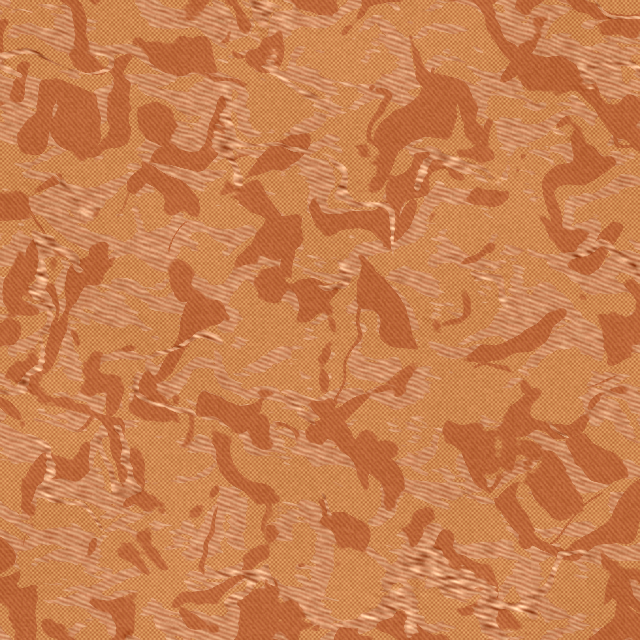
Write a Shadertoy shader that draws this texture.

```glsl
#define WEAVE_COUNT 150.0
#define RUST_LEVEL 0.19
#define PINK_LEVEL 0.135
#define EDGE 0.014
#define RIBBON_WIDTH 0.022
#define CREASE_WIDTH 0.035
#define CREASE_RELIEF 0.50
#define GRAIN 0.05

const float TAU = 6.2831853;

const vec3 GOLD_DARK  = vec3(0.74, 0.42, 0.23);
const vec3 GOLD_LIGHT = vec3(0.88, 0.64, 0.39);
const vec3 PINK_DARK  = vec3(0.75, 0.44, 0.28);
const vec3 PINK_LIGHT = vec3(0.88, 0.66, 0.49);
const vec3 RUST_DARK  = vec3(0.70, 0.35, 0.19);
const vec3 RUST_LIGHT = vec3(0.77, 0.45, 0.25);

vec2 hash2(vec2 p) {
    vec3 q = fract(p.xyx * vec3(0.1031, 0.1030, 0.0973));
    q += dot(q, q.yzx + 33.33);
    return fract((q.xx + q.yz) * q.zy);
}

float cornerSlope(vec2 cell, vec2 offset) {
    return dot(hash2(cell) * 2.0 - 1.0, offset);
}

// Gradient noise, centred on zero
float noise(vec2 p) {
    vec2 i = floor(p), f = fract(p);
    vec2 u = f * f * f * (f * (f * 6.0 - 15.0) + 10.0);
    vec2 e = vec2(1.0, 0.0);
    float low  = mix(cornerSlope(i, f), cornerSlope(i + e, f - e), u.x);
    float high = mix(cornerSlope(i + e.yx, f - e.yx), cornerSlope(i + e.xx, f - e.xx), u.x);
    return mix(low, high, u.y);
}

// Noise stretched along a direction
float streak(vec2 p, float angle, vec2 frequency) {
    float c = cos(angle), s = sin(angle);
    return noise(vec2(c * p.x + s * p.y, c * p.y - s * p.x) * frequency + 40.0);
}

float above(float value, float level) {
    return smoothstep(level - EDGE, level + EDGE, value);
}

// Thin wandering line along the zero contour of a field
float vein(float field, float width) {
    return 1.0 - smoothstep(width * 0.6, width, abs(field));
}

float thread(vec2 p, vec2 frequency) {
    return sin(TAU * dot(p, frequency));
}

void mainImage(out vec4 fragColor, in vec2 fragCoord) {
    vec2 uv = fragCoord / iResolution.y;
    vec2 warp = vec2(noise(uv * 11.0 + 7.0), noise(uv * 11.0 + 61.0));
    vec2 p = uv + 0.07 * warp;
    float ragged = streak(uv, -0.15, vec2(48.0, 160.0));
    float detail = noise(uv * 38.0 + 15.0);

    // Angular rust patches and ribbons
    float patches = max(streak(p, 0.78, vec2(9.0, 19.0)),
                        streak(p + 5.0, -0.85, vec2(8.0, 17.0)));
    float rust = above(patches + 0.13 * detail + 0.04 * ragged, RUST_LEVEL);
    float ribbonField = streak(p + 11.0, 0.5, vec2(5.0, 8.0)) + 0.04 * detail;
    float ribbonMask = above(noise(p * 7.0 + 23.0), 0.11);
    rust = max(rust, vein(ribbonField, RIBBON_WIDTH) * ribbonMask);

    // Ragged pink slivers
    float slivers = max(streak(p + 17.0, 0.42, vec2(9.0, 27.0)),
                        streak(p + 29.0, -0.50, vec2(8.0, 25.0)));
    float pink = above(slivers + 0.16 * ragged + 0.12 * detail, PINK_LEVEL);

    // Raised creases running mostly down to the right
    float creaseField = streak(p + 37.0, -0.55, vec2(4.0, 9.0)) + 0.05 * detail;
    float creaseMask = smoothstep(0.02, 0.16, noise(p * 6.0 + 71.0));
    float crease = exp(-pow(creaseField / CREASE_WIDTH, 2.0)) * creaseMask;
    pink = max(pink, smoothstep(0.35, 0.55, crease + 0.3 * ragged));
    rust *= 1.0 - smoothstep(0.4, 0.6, crease + 0.5 * ragged);

    // Plain weave, shallow floats and diagonal twill
    float fade = 1.0 - smoothstep(0.35, 0.5, WEAVE_COUNT / iResolution.y);
    float plain = fade * thread(uv, vec2(WEAVE_COUNT, 0.0)) * thread(uv, vec2(0.0, WEAVE_COUNT));
    float floats = fade * thread(uv + 0.003 * detail, WEAVE_COUNT * vec2(0.33, 0.87));
    float twill = fade * thread(uv, WEAVE_COUNT * vec2(0.85, 0.75));

    vec3 gold = mix(GOLD_DARK, GOLD_LIGHT, 0.5 + 0.5 * plain);
    vec3 rose = mix(PINK_DARK, PINK_LIGHT, 0.5 + 0.34 * floats + 0.6 * ragged);
    vec3 brick = mix(RUST_DARK, RUST_LIGHT, 0.5 + 0.4 * twill);
    vec3 color = mix(mix(gold, rose, pink), brick, rust);

    // Crease highlights, shadows and yarn grain
    float relief = streak(uv + 3.0, -0.2, vec2(42.0, 135.0));
    color += CREASE_RELIEF * crease * relief * vec3(0.8, 1.0, 0.95);
    color += 0.10 * pink * (1.0 - rust) * relief;
    float yarn = hash2(floor(uv * WEAVE_COUNT * 2.0)).x - 0.5;
    color += GRAIN * yarn + 0.03 * noise(uv * 5.0 + 90.0);

    fragColor = vec4(clamp(color, 0.0, 1.0), 1.0);
}
```
